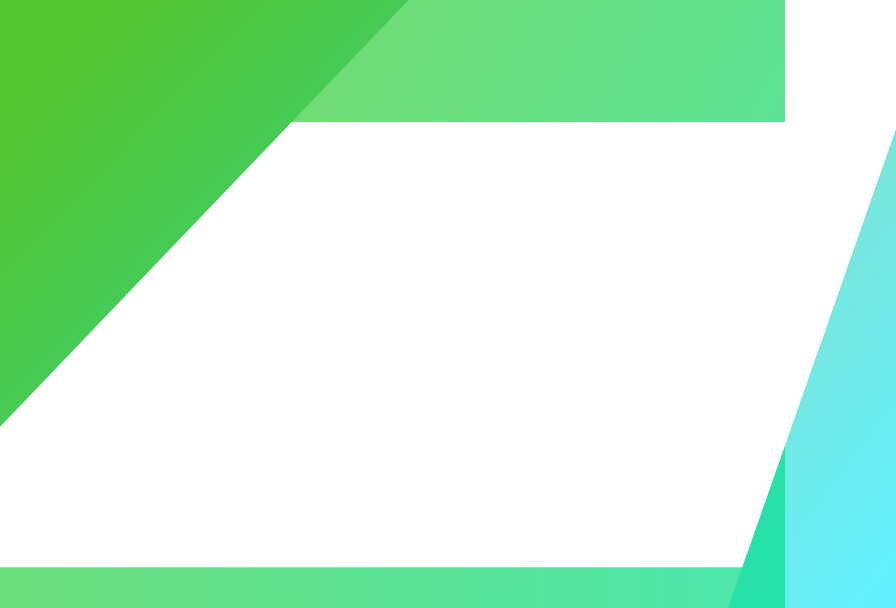
Give the GLSL for this background, as a Shadertoy shader.

```glsl
#define FRAME_RIGHT 0.8763
#define TOP_BAND_EDGE 0.7996
#define BOTTOM_BAND_EDGE 0.0668
#define CORNER_SIZE vec2(0.456, 0.702)
#define SLANT_FOOT 0.8125
#define SLANT_RUN 0.2379

const vec3 PAPER = vec3(1.0);
const vec3 LEAF = vec3(0.322, 0.769, 0.184);
const vec3 GRASS = vec3(0.278, 0.796, 0.333);
const vec3 LIME = vec3(0.443, 0.859, 0.447);
const vec3 MINT = vec3(0.365, 0.886, 0.584);
const vec3 SEAFOAM = vec3(0.305, 0.902, 0.668);
const vec3 EMERALD = vec3(0.150, 0.886, 0.663);
const vec3 TEAL = vec3(0.475, 0.898, 0.850);
const vec3 CYAN = vec3(0.392, 0.945, 1.0);

// Antialiased coverage of the half plane where d is positive
float cover(float d) {
    return smoothstep(-0.5, 0.5, d / (0.75 * fwidth(d)));
}

void mainImage(out vec4 fragColor, in vec2 fragCoord) {
    vec2 uv = fragCoord / iResolution.xy;
    float insideFrame = cover(FRAME_RIGHT - uv.x);
    vec3 color = PAPER;

    // Pale bands along the top and bottom
    float topRamp = clamp((uv.x - 0.36 + 0.35 * (1.0 - uv.y)) / 0.58, 0.0, 1.0);
    vec3 topColor = mix(LIME, MINT, topRamp);
    color = mix(color, topColor, cover(uv.y - TOP_BAND_EDGE) * insideFrame);

    float bottomRamp = clamp(uv.x / SLANT_FOOT, 0.0, 1.0);
    vec3 bottomColor = mix(mix(LIME, MINT, 0.25), SEAFOAM, bottomRamp);
    color = mix(color, bottomColor, cover(BOTTOM_BAND_EDGE - uv.y) * insideFrame);

    // Slanted panel on the right, split by the frame edge
    float slant = uv.x - SLANT_FOOT - SLANT_RUN * uv.y;
    float panelRamp = clamp(1.0 - 1.27 * uv.y - 2.5 * (1.0 - uv.x), 0.0, 1.0);
    vec3 panelColor = mix(TEAL, CYAN, min(panelRamp * 1.1, 1.0));
    panelColor = mix(panelColor, EMERALD, insideFrame);
    color = mix(color, panelColor, cover(slant));

    // Deep green triangle in the upper left corner
    float reach = dot(vec2(uv.x, 1.0 - uv.y), 1.0 / CORNER_SIZE);
    vec3 cornerColor = mix(LEAF, GRASS, clamp((reach - 0.3) / 0.7, 0.0, 1.0));
    color = mix(color, cornerColor, cover(1.0 - reach));

    fragColor = vec4(color, 1.0);
}
```
